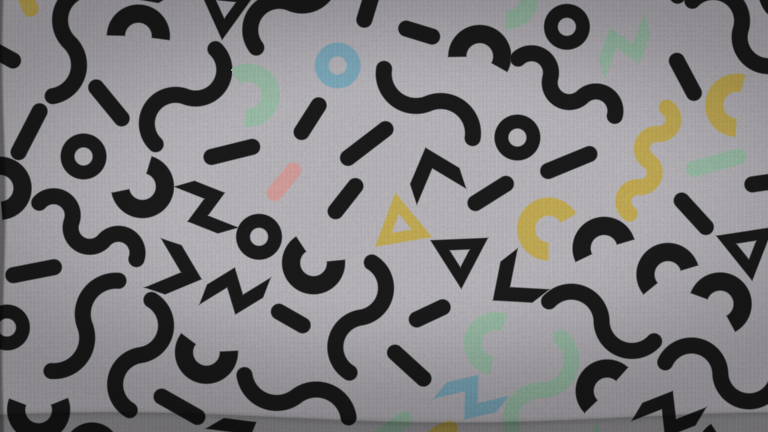
Give the GLSL for this pattern, as a Shadertoy shader.

```glsl
// Printed cotton: scattered squiggles, bars, arcs, rings and zigzags in black and pastels.

float hash(vec2 p) {
    return fract(sin(dot(p, vec2(127.1, 311.7))) * 43758.5453);
}

mat2 rotate(float a) {
    return mat2(cos(a), sin(a), -sin(a), cos(a));
}

// Centre line of an arc around +y, with round ends
float roundArc(vec2 p, float halfAngle, float radius) {
    vec2 end = vec2(sin(halfAngle), cos(halfAngle));
    p.x = abs(p.x);
    return end.y * p.x > end.x * p.y ? length(p - radius * end) : abs(length(p) - radius);
}

// Chain of arcs bending alternately up and down
float squiggle(vec2 p, int count, float halfAngle, float span) {
    float stepX = span / float(count);
    float radius = 0.5 * stepX / sin(halfAngle);
    float d = 1.0;
    for (int i = 0; i < count; i++) {
        vec2 q = p - vec2((float(i) - 0.5 * float(count - 1)) * stepX, 0.0);
        if (i % 2 == 1) q.y = -q.y;
        q.y += radius * cos(halfAngle);
        d = min(d, roundArc(q, halfAngle, radius));
    }
    return d - 0.0185;
}

float bar(vec2 p, float halfLength) {
    p.x -= clamp(p.x, -halfLength, halfLength);
    return length(p) - 0.0185;
}

// Arc with straight cut ends
float cutArc(vec2 p, float halfAngle) {
    float band = abs(length(p) - 0.052) - 0.021;
    return max(band, dot(vec2(abs(p.x), p.y), vec2(cos(halfAngle), -sin(halfAngle))));
}

float ring(vec2 p) {
    return abs(length(p) - 0.037) - 0.016;
}

// Mitred bolt of three strokes
float bolt(vec2 p) {
    float y = 1.3 * (p.x - 2.0 * clamp(p.x, -0.02, 0.02));
    return max(abs(p.y - y) / 1.64 - 0.015, abs(p.x) - 0.066);
}

float chevron(vec2 p) {
    float y = 1.15 * abs(p.x) - 0.035;
    return max(abs(p.y - y) / 1.52 - 0.0165, abs(p.x) - 0.06);
}

float triangle(vec2 p) {
    float d = max(abs(p.x) * 0.866 + p.y * 0.5, -p.y) - 0.026;
    return abs(d) - 0.0125;
}

float smallMark(vec2 p, float kind, float vary) {
    if (kind < 0.38) return bar(p, mix(0.03, 0.058, vary));
    if (kind < 0.64) return cutArc(p, mix(1.45, 2.15, vary));
    if (kind < 0.77) return ring(p);
    if (kind < 0.86) return bolt(p);
    if (kind < 0.94) return chevron(p);
    return triangle(p);
}

vec3 inkColour(float pick) {
    if (pick < 0.79) return vec3(0.10);
    if (pick < 0.85) return vec3(0.74, 0.65, 0.32);
    if (pick < 0.90) return vec3(0.80, 0.60, 0.59);
    if (pick < 0.95) return vec3(0.59, 0.72, 0.64);
    return vec3(0.48, 0.65, 0.72);
}

void mainImage(out vec4 fragColor, in vec2 fragCoord) {
    vec2 p = fragCoord / iResolution.y;
    vec2 uv = fragCoord / iResolution.xy;

    // Each cell holds four small marks, or one squiggle and two small marks
    float size = 0.295;
    vec2 q = rotate(0.42) * p + 3.1;
    float nearest = 1.0;
    vec3 ink = vec3(0.10);
    for (int n = 0; n < 9; n++) {
        vec2 cell = floor(q / size) + vec2(n % 3 - 1, n / 3 - 1);
        bool hasSquiggle = hash(cell + 0.31) < 0.72;
        bool upright = hash(cell + 0.57) < 0.5;
        float side = hash(cell + 0.83) < 0.5 ? -1.0 : 1.0;
        for (int k = 0; k < 4; k++) {
            if (hasSquiggle && k == 1) continue;
            bool isLong = hasSquiggle && k == 0;
            vec2 corner = vec2(k % 2, k / 2);
            vec2 seed = cell * 2.0 + corner;
            vec2 slot = (corner - 0.5) * vec2(1.0, side);
            if (isLong) slot.x = 0.0;
            if (upright) slot = slot.yx;
            vec2 jitter = vec2(hash(seed + 0.17), hash(seed + 0.41)) - 0.5;
            vec2 local = q - (cell + 0.5 + 0.5 * slot) * size - 0.026 * jitter;
            float turn = hash(seed + 0.63), vary = hash(seed + 0.79), kind = hash(seed + 0.93);
            float d;
            if (isLong) {
                local = rotate((upright ? 1.571 : 0.0) + 0.5 * (turn - 0.5)) * local;
                if (vary < 0.5) local.x = -local.x;
                int count = kind < 0.65 ? 2 : (kind < 0.88 ? 3 : 4);
                d = squiggle(local, count, mix(0.85, 1.4, vary), 0.26);
            } else {
                d = smallMark(rotate(6.283 * turn) * local, kind, vary);
            }
            if (d < nearest) {
                nearest = d;
                ink = inkColour(hash(seed + 0.23));
            }
        }
    }

    // Ink on cloth with slightly soft edges
    float soft = max(0.0025, 0.8 / iResolution.y);
    vec3 colour = mix(vec3(0.70, 0.69, 0.71), ink, smoothstep(soft, -soft, nearest));

    // Uneven light, a lower fold and a dark left edge
    float reach = length((uv - vec2(0.52, 0.55)) * vec2(1.3, 1.7));
    colour *= 1.0 - 0.22 * smoothstep(0.35, 0.95, reach);
    float fold = p.y - 0.032 - 0.012 * sin(p.x * 4.0 + 0.5);
    colour *= 1.0 - 0.2 * smoothstep(0.006, -0.006, fold) - 0.2 * exp(-abs(fold) * 220.0);
    colour *= 1.0 - 0.4 * smoothstep(0.014, 0.004, p.x + 0.004 * sin(p.y * 9.0));

    // Woven ribs and fine grain
    float weave = 0.016 * sin(p.x * 690.0) + 0.008 * sin(p.y * 540.0);
    float grain = 0.035 * (hash(floor(p * 288.0)) - 0.5);
    colour *= 1.0 + weave + grain;
    fragColor = vec4(colour, 1.0);
}
```
